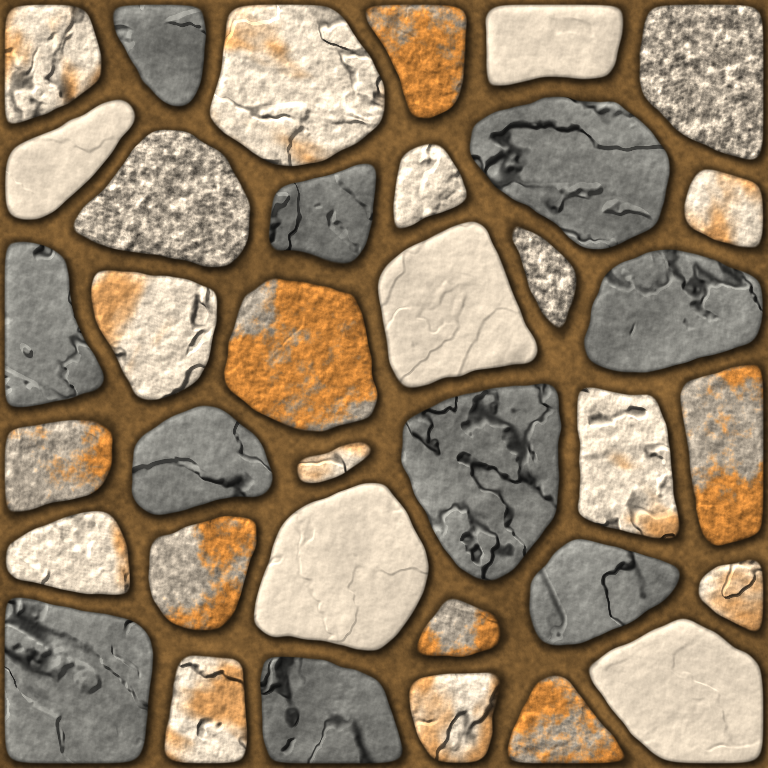
Write a three.js fragment shader that draws this texture.

```glsl
varying vec2 vUv;

#define GRID 6.0
#define JITTER 0.8
#define SIZE_SPREAD 0.016
#define GAP 0.012
#define ROUNDING 90.0
#define WARP 0.03
#define LIGHT vec2(-0.6, 0.8)
#define MORTAR vec3(0.46, 0.34, 0.19)
#define SLATE vec3(0.49, 0.485, 0.46)
#define CREAM vec3(0.96, 0.89, 0.79)
#define RUST vec3(0.77, 0.50, 0.23)
#define GRANITE vec3(0.69, 0.64, 0.57)

float hash(vec2 p) {
  return fract(sin(dot(p, vec2(127.1, 311.7))) * 43758.5453);
}

float noise(vec2 p) {
  vec2 i = floor(p), f = fract(p);
  f = f * f * (3.0 - 2.0 * f);
  return mix(mix(hash(i), hash(i + vec2(1, 0)), f.x),
             mix(hash(i + vec2(0, 1)), hash(i + vec2(1, 1)), f.x), f.y);
}

float fbm(vec2 p) {
  float sum = 0.0, amp = 0.53;
  for (int i = 0; i < 4; i++) {
    sum += amp * noise(p);
    p = mat2(1.6, 1.2, -1.2, 1.6) * p + 3.7;
    amp *= 0.5;
  }
  return sum;
}

mat2 rotation(float a) {
  return mat2(cos(a), sin(a), -sin(a), cos(a));
}

// Stone layout: weighted Voronoi cells inside the square
vec2 site(vec2 id) {
  vec2 jitter = vec2(hash(id + 2.3), hash(id + 17.9)) - 0.5;
  return (id + 0.5 + JITTER * jitter) / GRID;
}

float power(vec2 p, vec2 id) {
  vec2 v = p - site(id);
  return dot(v, v) - SIZE_SPREAD * hash(id + 41.3);
}

// Returns the rounded distance inside the stone edge and the stone id
vec3 stoneAt(vec2 uv) {
  vec2 p = uv + WARP * (vec2(noise(uv * 10.0), noise(uv * 10.0 + 7.0)) - 0.5)
         + 0.15 * WARP * (vec2(noise(uv * 45.0), noise(uv * 45.0 + 9.0)) - 0.5);
  vec2 owner = vec2(0.0);
  float nearest = 9.0;
  for (float y = 0.0; y < GRID; y++)
    for (float x = 0.0; x < GRID; x++) {
      float w = power(p, vec2(x, y));
      if (w < nearest) { nearest = w; owner = vec2(x, y); }
    }
  vec4 border = vec4(uv, 1.0 - uv) + 0.5 * GAP;
  float sum = dot(exp(-ROUNDING * border), vec4(1.0));
  for (float y = 0.0; y < GRID; y++)
    for (float x = 0.0; x < GRID; x++) {
      vec2 id = vec2(x, y);
      if (id == owner) continue;
      float d = 0.5 * (power(p, id) - nearest) / distance(site(id), site(owner));
      sum += exp(-ROUNDING * d);
    }
  return vec3(-log(sum) / ROUNDING - GAP, owner);
}

// Broken layers and pitted surface
float layers(vec2 q) {
  return 4.5 * fbm(q * vec2(4.0, 9.0) + 0.7 * fbm(q * 16.0));
}

float relief(vec2 q, float ledge, float pits) {
  float f = layers(q);
  float steps = floor(f) + smoothstep(0.82, 1.0, fract(f));
  return ledge * (steps + 0.3 * f) + pits * fbm(q * 75.0);
}

void main() {
  vec3 stone = stoneAt(vUv);
  float edge = stone.x;
  float litEdge = stoneAt(vUv + LIGHT * 0.008).x;
  vec2 id = stone.yz;

  // Local frame of the stone
  mat2 turn = rotation(6.283 * hash(id + 5.1));
  vec2 q = turn * (vUv - site(id)) + 4.0 * vec2(hash(id + 8.7), hash(id + 3.3));
  float cloud = fbm(q * 11.0);
  float stain = smoothstep(0.44, 0.66, fbm(q * vec2(8.0, 15.0) + 5.0));
  float grain = fbm(q * 130.0) - 0.5;

  // Kind of rock
  float slot = mod(id.x + 3.0 * id.y, 7.0);
  float ledge = 0.0, pits = 0.7, cracks = 0.0;
  vec3 color;
  if (slot == 0.0 || slot == 2.0) {
    color = SLATE * (0.72 + 0.6 * cloud + 0.35 * grain);
    ledge = 1.3; pits = 0.35; cracks = 0.65;
  } else if (slot == 1.0 || slot == 3.0) {
    color = mix(CREAM, RUST * 1.08, 0.75 * stain) * (0.98 + 0.4 * grain);
    ledge = 0.9; pits = 0.65; cracks = 0.5;
  } else if (slot == 5.0) {
    color = mix(CREAM * 0.98, GRANITE * 1.2, 0.5 * stain) * (1.0 + 0.15 * grain);
    ledge = 0.12; pits = 0.2; cracks = 0.08;
  } else if (slot == 4.0 || hash(id + 6.6) < 0.4) {
    float rusty = smoothstep(0.4, 0.6, cloud + 0.25 * grain);
    color = mix(GRANITE * 1.02, RUST, rusty) * (1.0 + 0.7 * grain);
    ledge = 0.15; cracks = 0.12;
  } else {
    color = GRANITE * (1.0 + 1.5 * grain);
    pits = 1.2;
  }

  // Relief light and dark fractures
  vec2 toLight = turn * LIGHT * 0.003;
  float slope = relief(q, ledge, pits) - relief(q + toLight, ledge, pits);
  color *= 1.0 + clamp(1.7 * slope, -0.55, 0.3);
  float crack = smoothstep(0.13, 0.0, abs(fract(layers(q)) - 0.86));
  color *= 1.0 - cracks * crack * smoothstep(0.3, 0.6, noise(q * 14.0 + 2.0));

  // Rounded rim
  float facing = clamp((edge - litEdge) / 0.008, -1.0, 1.0);
  float rim = smoothstep(0.018, 0.0, edge);
  color *= 1.0 + rim * (0.06 + 0.18 * facing);
  color *= mix(0.55, 1.0, smoothstep(-0.001, 0.005, edge));

  // Sandy mortar with cast shadow
  float sand = fbm(vUv * 150.0) - 0.5;
  vec3 mortar = MORTAR * (0.85 + 0.35 * fbm(vUv * 14.0) + 0.5 * sand);
  mortar *= 1.0 - 0.5 * smoothstep(-0.009, 0.006, litEdge);
  mortar *= 1.0 - 0.4 * smoothstep(-0.009, 0.0, edge);

  color = mix(mortar, color, smoothstep(-0.0012, 0.0012, edge));
  gl_FragColor = vec4(clamp(color, 0.0, 1.0), 1.0);
}
```
